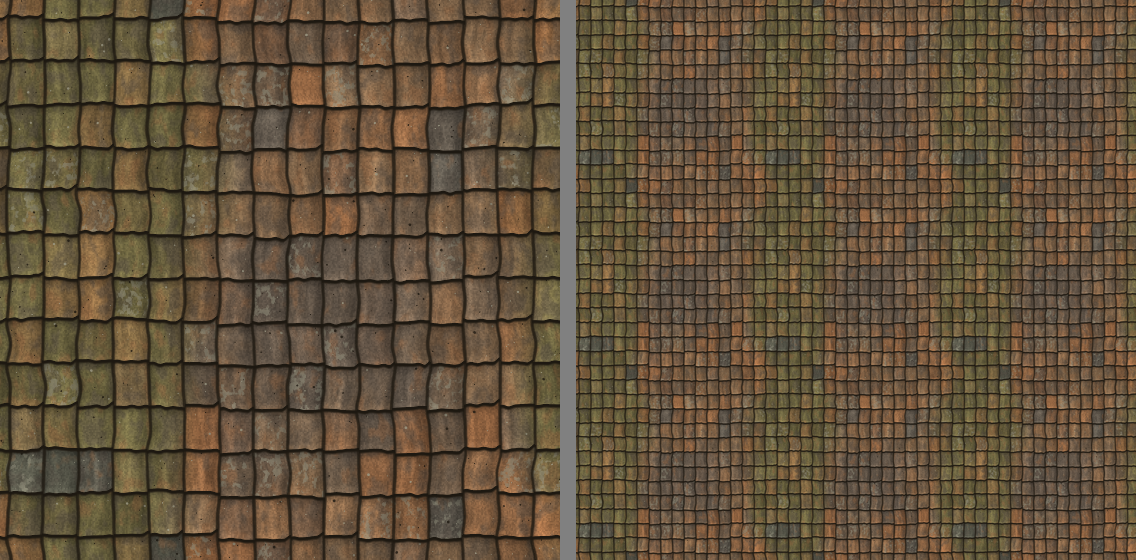
Left, the tile; right, the same tile 3 across and 3 down.
This texture is drawn by a three.js fragment shader. Its source:

```glsl
// Weathered clay roof: 16 columns by 13 courses of plain tiles with crooked edges.
// Each tile takes its tone from broad moss, clay and soot zones plus its own hash;
// streaks, grain, lichen and specks are drawn in tile space, so all of it wraps.
varying vec2 vUv;

const vec2 TILES = vec2(16.0, 13.0);
const vec2 SHIFT = vec2(0.25, 0.59);
const float TAU = 6.2831853;

const vec3 MOSS = vec3(0.40, 0.375, 0.235);
const vec3 CLAY = vec3(0.475, 0.375, 0.275);
const vec3 RUST = vec3(0.54, 0.365, 0.235);
const vec3 SOOT = vec3(0.365, 0.325, 0.285);
const vec3 SLATE = vec3(0.29, 0.30, 0.29);
const vec3 LICHEN = vec3(0.53, 0.52, 0.45);
const vec3 GAP = vec3(0.115, 0.095, 0.065);

float hash(vec2 p) {
  vec3 q = fract(vec3(p.xyx) * vec3(0.1031, 0.1030, 0.0973));
  q += dot(q, q.yzx + 33.33);
  return fract((q.x + q.y) * q.z);
}

// Value noise that repeats after a whole number of cells
float noise(vec2 p, vec2 period) {
  vec2 i = floor(p), f = fract(p);
  f = f * f * (3.0 - 2.0 * f);
  vec2 a = mod(i, period), b = mod(i + 1.0, period);
  return mix(mix(hash(a), hash(vec2(b.x, a.y)), f.x),
             mix(hash(vec2(a.x, b.y)), hash(b), f.x), f.y);
}

float localNoise(vec2 p) {
  return noise(p, vec2(512.0));
}

float fbm(vec2 p) {
  return 0.55 * localNoise(p) + 0.3 * localNoise(p * 2.1 + 17.0) + 0.15 * localNoise(p * 4.3 + 41.0);
}

// Height of a tile's lower edge relative to its course line
float seam(float col, float row, float x) {
  vec2 id = vec2(col, mod(row, TILES.y));
  float level = (hash(id + 3.0) - 0.5) * 0.09;
  float tilt = (hash(id + 31.0) - 0.5) * 0.09 * (x - 0.5);
  float rough = (localNoise(vec2(x * 5.0 + hash(id) * 90.0, 7.0)) - 0.5) * 0.05;
  float corner = step(0.7, hash(id + 57.0)) * 0.08 * smoothstep(0.8, 1.0, x);
  float dropped = step(6.0, col) * step(col, 12.0) * 0.07;
  return level + tilt + rough + corner - dropped;
}

// Broad zones of growth and grime, then the tile's own variation
vec3 tileTone(vec2 uv, vec2 id) {
  float upper = smoothstep(0.56, 0.60, (id.y + 1.1) / TILES.y);
  float patchy = noise(uv * vec2(5.0, 4.0), vec2(5.0, 4.0)) - 0.5;
  float moss = smoothstep(-0.1, 0.85, cos(TAU * (uv.x - 0.15)) + 0.25 * upper + 0.9 * patchy);
  float soot = smoothstep(-0.1, 0.8, cos(TAU * (uv.x - 0.58)) + 0.5 * patchy)
             * smoothstep(0.1, 0.4, uv.y) * (1.0 - upper);
  float r = hash(id + 71.0);
  vec3 tone = mix(CLAY, RUST, smoothstep(0.35, 1.0, r));
  tone = mix(tone, SOOT, clamp(soot * 0.8 + 0.45 * step(hash(id + 83.0), 0.25), 0.0, 0.9));
  tone = mix(tone, MOSS, moss * mix(0.95, 0.4, smoothstep(0.6, 1.0, r)));
  tone = mix(tone, SLATE, 0.7 * step(0.965, hash(id + 97.0)));
  return tone * mix(0.88, 1.1, hash(id + 11.0));
}

// Small pale droppings and dark pits scattered on one tile
vec3 addSpecks(vec3 color, vec2 p, vec2 id) {
  for (int k = 0; k < 5; k++) {
    vec2 seed = id + float(k) * 19.0 + 101.0;
    vec2 center = vec2(hash(seed), hash(seed + 5.0)) * 0.8 + 0.1;
    float kind = hash(seed + 9.0);
    float radius = mix(0.008, 0.04, pow(hash(seed + 13.0), 4.0));
    vec2 d = (p - center) * vec2(1.0, 1.23);
    float spot = 1.0 - smoothstep(radius * 0.5, radius + 0.018, length(d));
    color = mix(color, kind < 0.5 ? GAP : LICHEN * 1.1, spot * step(0.35, abs(kind - 0.5) + 0.15) * 0.8);
  }
  return color;
}

void main() {
  // Locate the tile between its crooked seams
  vec2 g = vUv * TILES - SHIFT;
  g.x += 0.14 * (noise(vUv * vec2(8.0, 26.0), vec2(8.0, 26.0)) - 0.5);
  float x = fract(g.x), col = mod(floor(g.x), TILES.x);
  float row = floor(g.y);
  if (g.y - row < seam(col, row, x)) row -= 1.0;
  else if (g.y - row > 1.0 + seam(col, row + 1.0, x)) row += 1.0;
  vec2 id = vec2(col, mod(row, TILES.y));
  float below = g.y - row - seam(col, row, x);
  float above = 1.0 + seam(col, row + 1.0, x) - (g.y - row);
  vec2 p = vec2(x, g.y - row);
  vec2 seeded = p + floor(vec2(hash(id), hash(id + 23.0)) * 40.0) + 2.0;

  // Fired clay: lengthwise streaks, stains and grain
  vec3 color = tileTone(vUv, id);
  float streak = fbm(seeded * vec2(6.0, 1.3));
  float stain = fbm(seeded * vec2(3.0, 2.5) + 60.0);
  color *= 0.74 + 0.52 * streak;
  color = mix(color, RUST, 0.4 * smoothstep(0.55, 0.8, stain));
  color = mix(color, SOOT * 0.85, 0.45 * smoothstep(0.52, 0.25, stain));
  color *= 0.88 + 0.24 * localNoise(seeded * vec2(26.0, 30.0));
  float crust = step(0.8, hash(id + 43.0)) * smoothstep(0.54, 0.72, fbm(seeded * 7.0 + 30.0));
  color = addSpecks(mix(color, LICHEN, crust * 0.55), p, id);

  // Rounded profile, overlap shade and worn lower lip
  color *= 1.07 - 0.24 * smoothstep(0.5, 1.0, x) - 0.16 * smoothstep(0.22, 0.0, x);
  color *= 1.0 - 0.22 * smoothstep(0.28, 0.05, above);
  color *= 1.0 + 0.10 * smoothstep(0.2, 0.06, below);

  // Dark joints, measured in canvas units
  float joint = smoothstep(0.0004, 0.0042, min(x, 1.0 - x) / TILES.x - 0.001 * hash(id + 61.0));
  float shadow = smoothstep(0.0022, 0.0075, above / TILES.y - 0.001 * streak);
  float lip = smoothstep(-0.0005, 0.0018, below / TILES.y);
  color = mix(GAP, color, mix(0.2, 1.0, joint) * shadow * lip);
  gl_FragColor = vec4(color, 1.0);
}
```
